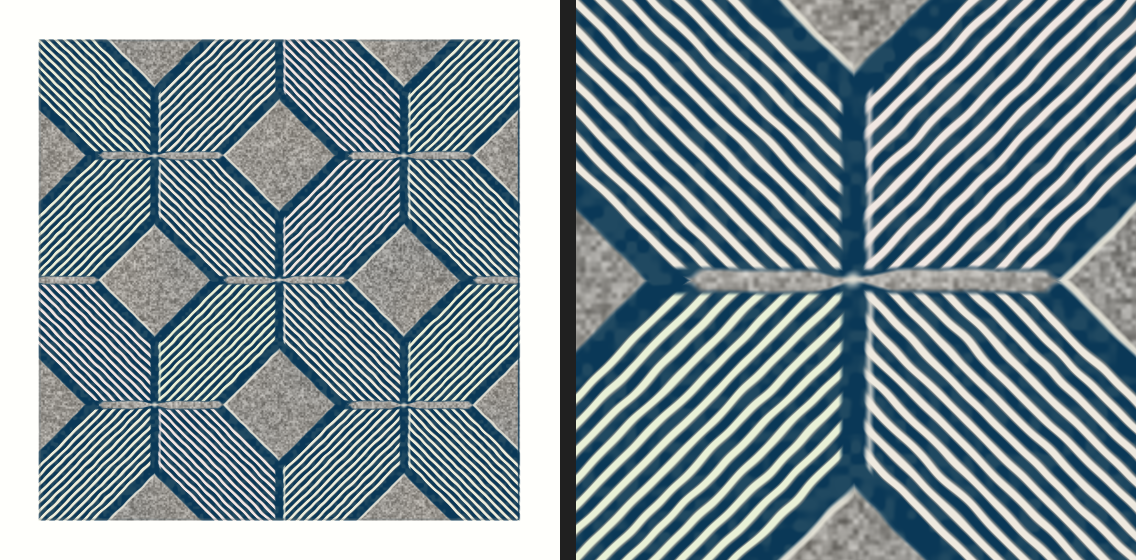
Left, the full canvas; right, a detail of the centre.
A Shadertoy shader for this pattern:

```glsl
// Embossed square tile: grained diamonds between hexagons of diagonal ridges, on a white margin.

const vec3 WHITE = vec3(1.0, 1.0, 0.99);
const vec3 CREAM = vec3(0.93, 0.92, 0.87);
const vec3 STONE = vec3(0.59, 0.58, 0.56);
const vec3 STEEL = vec3(0.40, 0.45, 0.47);
const vec3 SLATE = vec3(0.17, 0.32, 0.40);
const vec3 NAVY = vec3(0.04, 0.22, 0.34);

const vec2 TILE_CENTER = vec2(0.4988, 0.4995);
const float TILE_HALF = 0.4295;
const float CELL = 0.2227;        // spacing between a crossing and a diamond
const float DIAMOND_EDGE = 0.556; // measured along the ridge coordinate
const float RIDGE_EDGE = 0.465;
const float RIDGE_PITCH = 0.0715;
const float GROOVE = 0.034;       // half width of the straight channels

float hash(vec2 p) {
    vec3 v = fract(vec3(p.xyx) * vec3(0.1031, 0.1030, 0.0973));
    v += dot(v, v.yzx + 33.33);
    return fract((v.x + v.y) * v.z);
}

// Value noise on the unit square, wrapping after a whole number of cells
float wrapNoise(vec2 uv, float cells) {
    vec2 p = uv * cells;
    vec2 i = floor(p);
    vec2 f = fract(p);
    f = f * f * (3.0 - 2.0 * f);
    vec2 a = mod(i, cells);
    vec2 b = mod(i + 1.0, cells);
    return mix(mix(hash(a), hash(vec2(b.x, a.y)), f.x),
               mix(hash(vec2(a.x, b.y)), hash(b), f.x), f.y);
}

float fill(float d, float soft) {
    return smoothstep(soft, -soft, d);
}

// Ridge cross-section: crisp lit flank, softer shaded flank
float ridgeProfile(float t) {
    float f = fract(t + 0.5);
    return smoothstep(0.14, 0.38, f) * (1.0 - smoothstep(0.52, 0.88, f));
}

vec3 reliefTone(float h, vec3 low, vec3 high) {
    return mix(mix(low, STEEL, smoothstep(0.0, 0.5, h)), high, smoothstep(0.4, 0.95, h));
}

vec3 stoneTone(vec2 uv) {
    float grain = 0.6 * wrapNoise(uv, 320.0) + 0.4 * wrapNoise(uv + 0.37, 190.0);
    vec3 c = STONE + 0.42 * (grain - 0.5);
    return c + 0.05 * (wrapNoise(uv, 9.0) - 0.5) * vec3(1.0, 0.7, 0.4);
}

vec3 tileColor(vec2 uv, float px) {
    vec2 wobble = vec2(wrapNoise(uv, 60.0), wrapNoise(uv + 0.5, 60.0)) - 0.5;
    vec2 q = (uv - TILE_CENTER) / CELL + 0.008 * wobble;
    vec2 p = mod(q + 1.0, 2.0) - 1.0;
    vec2 a = abs(p);
    vec2 lineDist = q - floor(q + 0.5);
    vec2 e = abs(lineDist);
    float s = a.x - a.y;
    float side = p.x < 0.0 ? -1.0 : 1.0;
    float soft = max(px, 0.009);

    // Dark, slightly mottled ground
    vec3 ground = mix(NAVY, SLATE, 0.65 * smoothstep(0.35, 0.8, wrapNoise(uv, 150.0)));
    vec3 color = ground;

    // Ridged hexagons, each with a faint tint of its own
    float tint = hash(floor(q) + 17.0) - 0.5;
    vec3 crest = CREAM + 0.06 * tint * vec3(0.6, -1.0, 1.0);
    float ridge = ridgeProfile(s * side / RIDGE_PITCH);
    float hexDist = max(max(GROOVE - e.x, GROOVE - e.y), abs(s) - RIDGE_EDGE);
    color = mix(color, reliefTone(ridge, ground, crest), fill(hexDist, soft));

    // Lit, rippled lip on the right of each vertical channel
    float lip = fill(abs(lineDist.x - GROOVE - 0.008) - 0.007 - 0.005 * ridge, soft);
    lip *= fill(abs(s) - RIDGE_EDGE, soft) * smoothstep(0.02, 0.04, e.y);
    color = mix(color, crest, 0.75 * lip);

    // Diamond faces with light on their left edges
    vec3 stone = stoneTone(uv);
    float dx = s > 0.0 ? p.x - side : p.x;
    float facing = smoothstep(0.04, -0.04, dx);
    float faceDist = DIAMOND_EDGE - abs(s);
    color = mix(color, stone, fill(faceDist, soft));
    float rim = fill(abs(faceDist + 0.004) - 0.013, soft);
    color = mix(color, CREAM, rim * mix(0.12, 0.85, facing));

    // Horizontal stone bars, pinched at crossings and reaching the lit corners
    float barEnd = mix(0.44, 0.545, facing);
    float taper = smoothstep(0.0, 0.09, abs(s)) * smoothstep(0.0, 0.07, barEnd - abs(s));
    float barDist = max(e.y - (0.006 + 0.023 * taper), abs(s) - barEnd);
    vec3 bar = stone + 0.06 + 1.5 * lineDist.y;
    color = mix(color, bar, fill(barDist, soft));

    // Bright knot where the channels cross
    float knot = fill(length(lineDist) - 0.018, 0.016) * fill(abs(s) - 0.2, soft);
    return mix(color, CREAM, 0.8 * knot);
}

void mainImage(out vec4 fragColor, in vec2 fragCoord) {
    vec2 uv = fragCoord / iResolution.xy;
    float pixel = 1.0 / min(iResolution.x, iResolution.y);
    vec2 fromCenter = uv - vec2(0.4988, 0.5);
    float boxDist = max(abs(fromCenter.x), abs(fromCenter.y)) - TILE_HALF;

    // Thin worn tile edge, darkest on the right
    vec3 color = tileColor(uv, pixel / CELL);
    float edge = fill(abs(boxDist + 0.002) - 0.0015, pixel);
    float rightEdge = smoothstep(TILE_HALF - 0.006, TILE_HALF - 0.003, fromCenter.x);
    color = mix(color, mix(STEEL, NAVY, rightEdge), edge * mix(0.4, 0.85, rightEdge));

    color = mix(WHITE, color, fill(boxDist, pixel));
    fragColor = vec4(clamp(color, 0.0, 1.0), 1.0);
}
```
